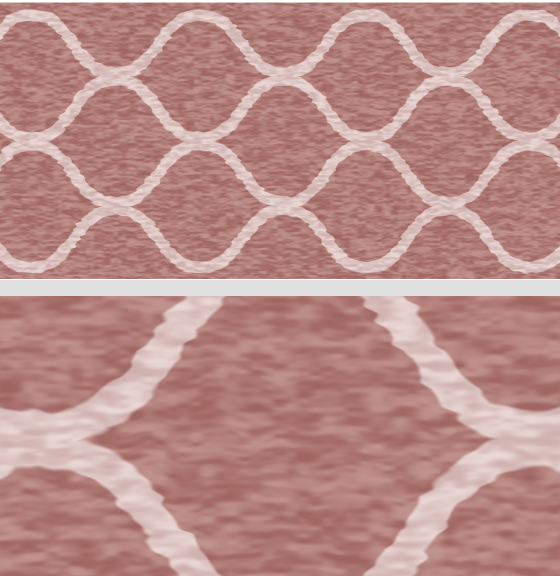
Top: the whole. Bottom: its middle third, enlarged.
Write a WebGL 1 fragment shader that draws this pattern.

```glsl
precision highp float;
// Pale ogee trellis of four mirrored waves on a rose textile with horizontal grain.

uniform vec2 u_resolution;

const float TAU = 6.2831853;
const float PERIOD = 0.593;       // horizontal repeat, in canvas heights
const float CREST_X = 0.120;      // x of the first crest
const float LOWEST_ROW = 0.148;   // centre line of the bottom wave
const float ROW_STEP = 0.2315;    // spacing of wave centre lines
const float AMPLITUDE = 0.103;
const float HALF_WIDTH = 0.0205;
const float THIRD_HARMONIC = 0.06;

const vec3 ROSE_DARK = vec3(0.625, 0.395, 0.38);
const vec3 ROSE_LIGHT = vec3(0.755, 0.575, 0.555);
const vec3 PALE_DARK = vec3(0.81, 0.69, 0.68);
const vec3 PALE_LIGHT = vec3(0.915, 0.845, 0.835);

float hash(vec2 cell) {
  vec3 q = fract(vec3(cell.xyx) * 0.1031);
  q += dot(q, q.yzx + 33.33);
  return fract((q.x + q.y) * q.z);
}

float valueNoise(vec2 p) {
  vec2 cell = floor(p);
  vec2 f = fract(p);
  f = f * f * (3.0 - 2.0 * f);
  float low = mix(hash(cell), hash(cell + vec2(1.0, 0.0)), f.x);
  float high = mix(hash(cell + vec2(0.0, 1.0)), hash(cell + 1.0), f.x);
  return mix(low, high, f.y);
}

// Short, slightly wavering horizontal fibres.
float fibreGrain(vec2 p) {
  p.y += 0.008 * (valueNoise(p * vec2(26.0, 14.0)) - 0.5);
  float broad = valueNoise(p * vec2(34.0, 118.0));
  float fine = valueNoise(p * vec2(70.0, 190.0) + 17.0);
  return 0.62 * broad + 0.38 * fine;
}

// Approximate distance to a wave with flattened crests and steep flanks.
float waveDistance(vec2 p, float centre, float side) {
  float k = TAU / PERIOD;
  float t = k * (p.x - CREST_X);
  float scale = side * AMPLITUDE / (1.0 - THIRD_HARMONIC);
  float height = scale * (cos(t) - THIRD_HARMONIC * cos(3.0 * t));
  float slope = -scale * k * (sin(t) - 3.0 * THIRD_HARMONIC * sin(3.0 * t));
  return abs(p.y - centre - height) / sqrt(1.0 + slope * slope);
}

// Neighbouring waves are mirrored so that crests meet troughs.
float trellisDistance(vec2 p) {
  float nearest = 1.0;
  for (int i = 0; i < 4; i++) {
    float row = float(i);
    float side = 2.0 * mod(row, 2.0) - 1.0;
    nearest = min(nearest, waveDistance(p, LOWEST_ROW + row * ROW_STEP, side));
  }
  return nearest;
}

// Slow drift of the repeat plus ragged thread-by-thread edges.
vec2 wovenWarp(vec2 p) {
  float drift = -0.0065 * sin(TAU * (p.x - 0.56) / 1.82);
  float ragX = valueNoise(p * vec2(18.0, 110.0) + 41.0) - 0.5;
  float ragY = valueNoise(p * vec2(48.0, 60.0) + 83.0) - 0.5;
  return p + vec2(drift + 0.014 * ragX, 0.007 * ragY);
}

void main() {
  vec2 p = gl_FragCoord.xy / u_resolution.y;
  float pixel = 1.0 / u_resolution.y;
  float soft = max(0.7 * pixel, 0.003);

  // Ground and ribbon share the same grain.
  float grain = smoothstep(0.08, 0.92, fibreGrain(p));
  vec3 ground = mix(ROSE_DARK, ROSE_LIGHT, grain);
  vec3 ribbon = mix(PALE_DARK, PALE_LIGHT, grain);

  float d = trellisDistance(wovenWarp(p)) - HALF_WIDTH;
  vec3 colour = mix(ribbon, ground, smoothstep(-soft, soft, d));

  // White margins along the top and bottom.
  float inside = smoothstep(0.004 - 0.5 * pixel, 0.004 + 0.5 * pixel, p.y)
               * (1.0 - smoothstep(0.991 - 0.5 * pixel, 0.991 + 0.5 * pixel, p.y));
  gl_FragColor = vec4(mix(vec3(1.0), colour, inside), 1.0);
}
```
